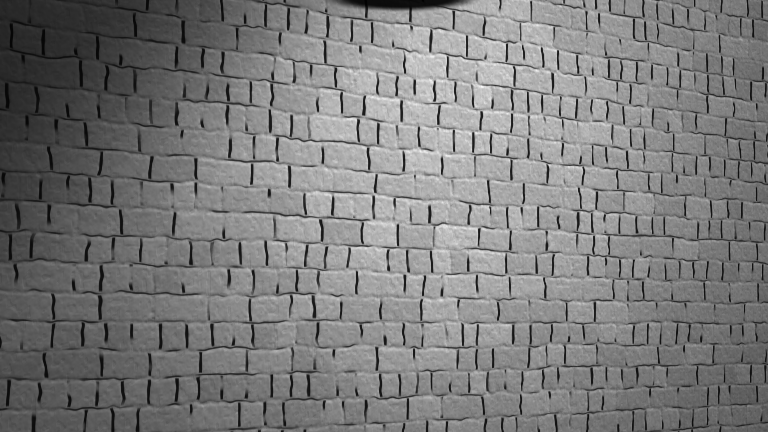
This texture is drawn by a Shadertoy shader. Its source:

```glsl
const float HORIZON = 0.236;         // height at which the courses run level
const float RECEDE = 0.186;          // shrinkage per unit towards the right
const float COURSE = 0.0694;         // course height at the left edge
const float STRETCHER = 1.93;        // long brick, in course heights
const float JOINT = 0.055;           // half width of the open joints
const float RELIEF = 0.36;
const float CRACK_DARKNESS = 0.84;
const vec2 LIGHT_STEP = vec2(0.03, 0.075);
const vec2 GLOW_CENTRE = vec2(1.02, 0.72);
const vec2 GLOW_SIZE = vec2(0.75, 0.85);
const float AMBIENT = 0.275;
const float GLOW = 0.46;
const vec3 PAINT = vec3(1.0);

float hash(vec2 p) {
    vec3 q = fract(vec3(p.xyx) * 0.1031);
    q += dot(q, q.yzx + 33.33);
    return fract((q.x + q.y) * q.z);
}

float noise(vec2 p) {
    vec2 i = floor(p), f = fract(p);
    f = f * f * (3.0 - 2.0 * f);
    return mix(mix(hash(i), hash(i + vec2(1, 0)), f.x),
               mix(hash(i + vec2(0, 1)), hash(i + vec2(1, 1)), f.x), f.y);
}

float fbm(vec2 p) {
    float sum = 0.0, amp = 0.5;
    for (int i = 0; i < 3; i++) {
        sum += amp * noise(p);
        p = p * 2.03 + 17.3;
        amp *= 0.5;
    }
    return sum;
}

// Uneven position of the joint before a given brick
float jointAt(float cell, float row) {
    return cell + 0.22 * (hash(vec2(cell, row) + 51.0) - 0.5);
}

// Returns height, crack depth and brick tone
vec3 brickWall(vec2 w, float soft) {
    vec2 raw = w;
    w += 0.16 * (vec2(noise(w * 0.7), noise(w * 0.7 + 31.0)) - 0.5);
    w += 0.09 * (vec2(noise(w * 3.5 + 7.0), noise(w * 3.5 + 63.0)) - 0.5);

    // Stretchers, split into pairs of headers in some courses
    float row = floor(w.y);
    float u = w.x / STRETCHER + hash(vec2(row, 4.0));
    float cell = floor(u);
    if (u < jointAt(cell, row)) cell -= 1.0;
    else if (u >= jointAt(cell + 1.0, row)) cell += 1.0;
    float left = jointAt(cell, row), right = jointAt(cell + 1.0, row);
    float splitChance = mod(row * 5.0, 12.0) < 5.0 ? 0.88 : 0.17;
    float id = cell * 2.0;
    if (hash(vec2(cell, row) + 11.0) < splitChance) {
        float middle = mix(left, right, 0.44 + 0.12 * hash(vec2(cell, row) + 23.0));
        if (u < middle) right = middle;
        else { left = middle; id += 1.0; }
    }

    // Rounded brick body with rough, paint-clogged surface
    float side = min(u - left, right - u) * STRETCHER;
    float bed = min(fract(w.y), 1.0 - fract(w.y));
    float corner = length(max(0.17 - vec2(side, bed), 0.0));
    float body = 1.0 - smoothstep(0.03, 0.17, corner);
    float lumps = fbm(raw * 4.5);
    float pits = smoothstep(0.66, 0.8, noise(raw * 6.0 + 40.0));
    float height = 0.75 * body + lumps * mix(1.2, 0.65, body) - 0.22 * pits;

    // Upright joints gape, bed joints are mostly filled
    float upright = 1.0 - smoothstep(JOINT - soft, JOINT + soft, side);
    upright *= smoothstep(0.22, 0.48, noise(raw * 1.5 + 5.0)) * smoothstep(0.02, 0.12, bed);
    float level = 1.0 - smoothstep(0.03 - soft, 0.03 + soft, bed);
    level *= smoothstep(0.3, 0.75, noise(raw * vec2(1.6, 2.4) + 90.0));
    float tone = 0.94 + 0.12 * hash(vec2(id, row));
    return vec3(height, max(upright, 0.75 * level), tone);
}

// Lamp glow, shade in the upper left and the fitting's dark edge
float lighting(vec2 p) {
    vec2 q = (p - GLOW_CENTRE) / GLOW_SIZE;
    float light = AMBIENT + GLOW * exp(-dot(q, q));
    light *= mix(0.45, 1.0, smoothstep(0.2, 1.1, p.x + 1.3 * (1.0 - p.y)));
    float fitting = length((p - vec2(0.93, 1.005)) / vec2(0.15, 0.026));
    return light * mix(0.08, 1.0, smoothstep(0.75, 1.3, fitting));
}

void mainImage(out vec4 fragColor, in vec2 fragCoord) {
    vec2 p = fragCoord / iResolution.y;

    // Project the canvas onto the receding wall
    float depthScale = 1.0 - RECEDE * p.x;
    vec2 w = vec2(p.x, p.y - HORIZON) / (depthScale * COURSE) + vec2(0.0, 0.67);
    float soft = max(0.025, 0.7 / (iResolution.y * COURSE * depthScale));

    vec3 wall = brickWall(w, soft);
    float relief = wall.x - brickWall(w + LIGHT_STEP, soft).x;
    float shade = lighting(p) * wall.z;
    shade *= clamp(1.0 + RELIEF * relief, 0.4, 1.35);
    shade *= 1.0 - CRACK_DARKNESS * wall.y;
    shade *= 0.95 + 0.1 * noise(w * 9.0);
    fragColor = vec4(PAINT * clamp(shade, 0.0, 1.0), 1.0);
}
```
